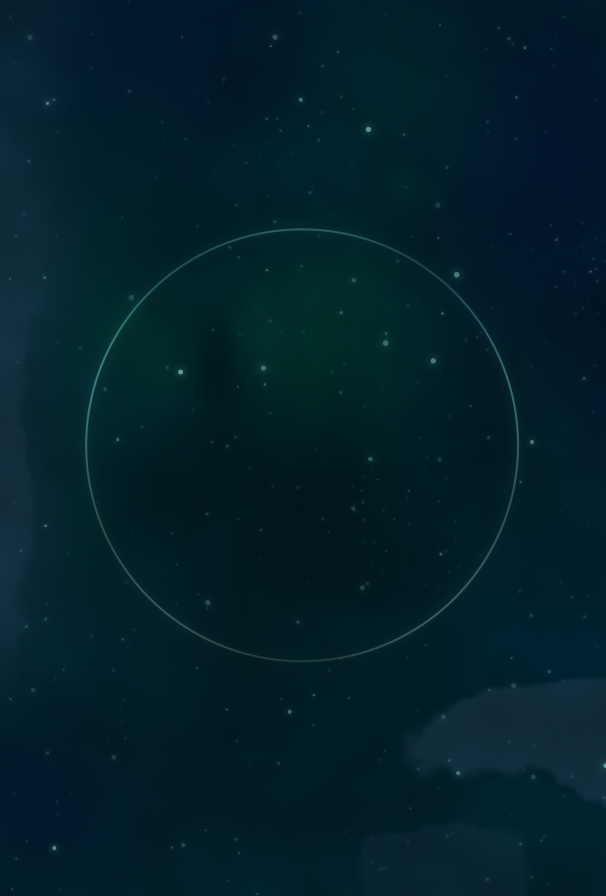
Give the GLSL for this background, as a Shadertoy shader.

```glsl
// Deep teal night sky with misty clouds, scattered stars and a thin pale ring.
#define RING_CENTER vec2(0.337, 0.503)
#define RING_RADIUS 0.241
#define RING_WIDTH 0.0011
#define CANVAS_MIDDLE 0.338
#define WARP_AMOUNT 0.09
#define STAR_GAIN 0.55
#define TEAL vec3(0.003, 0.125, 0.170)
#define NAVY vec3(0.005, 0.075, 0.160)
#define GREEN vec3(0.005, 0.195, 0.172)
#define ABYSS vec3(0.000, 0.095, 0.110)
#define MIST vec3(0.075, 0.182, 0.245)

float hash(vec2 p) {
    vec3 q = fract(p.xyx * vec3(0.1031, 0.1030, 0.0973));
    q += dot(q, q.yzx + 33.33);
    return fract((q.x + q.y) * q.z);
}

float noise(vec2 p) {
    vec2 cell = floor(p), f = fract(p);
    f = f * f * (3.0 - 2.0 * f);
    float low = mix(hash(cell), hash(cell + vec2(1, 0)), f.x);
    float high = mix(hash(cell + vec2(0, 1)), hash(cell + vec2(1, 1)), f.x);
    return mix(low, high, f.y);
}

float fbm(vec2 p) {
    float sum = 0.0, gain = 0.5;
    for (int i = 0; i < 5; i++) {
        sum += gain * noise(p);
        p = mat2(1.6, 1.2, -1.2, 1.6) * p + 7.3;
        gain *= 0.5;
    }
    return sum;
}

// Soft elliptical spot
float spot(vec2 p, vec2 center, vec2 size) {
    vec2 d = (p - center) / size;
    return exp(-dot(d, d));
}

// One jittered star per grid cell; density is the chance that it exists
float stars(vec2 p, float cells, float radius, float density, float seed) {
    vec2 cell = floor(p * cells), key = cell + seed;
    vec2 jitter = 0.2 + 0.6 * vec2(hash(key + 11.0), hash(key + 29.0));
    float dist = length(p - (cell + jitter) / cells);
    float size = radius * mix(0.5, 1.2, hash(key + 47.0));
    float pixel = 0.5 / iResolution.y;
    float core = 1.0 - smoothstep(size - pixel, size + pixel, dist);
    float halo = 0.22 * exp(-dist * dist / (size * size * 6.0));
    float power = mix(0.25, 1.0, pow(hash(key + 71.0), 2.0));
    return step(hash(key), density) * power * (core + halo);
}

vec3 nebula(vec2 p) {
    vec2 warp = vec2(fbm(p * 7.0), fbm(p * 7.0 + 31.0)) - 0.48;
    vec2 q = p + WARP_AMOUNT * warp;

    // Navy regions over the teal base
    float navy = spot(q, vec2(0.62, 0.83), vec2(0.16, 0.22))
               + 0.75 * spot(q, vec2(0.20, 0.97), vec2(0.24, 0.15))
               + 0.70 * spot(q, vec2(0.03, 0.11), vec2(0.11, 0.10))
               + 0.45 * spot(q, vec2(0.66, 0.58), vec2(0.08, 0.12));
    vec3 color = mix(TEAL, NAVY, min(navy, 1.0));

    // Dark heart, green glows and the shadow between them
    color = mix(color, ABYSS, 0.85 * spot(q, vec2(0.36, 0.46), vec2(0.25, 0.25)));
    color = mix(color, ABYSS, 0.35 * spot(q, vec2(0.34, 0.20), vec2(0.20, 0.13)));
    float green = 0.85 * spot(q, vec2(0.352, 0.625), vec2(0.10, 0.095))
                + 0.65 * spot(q, vec2(0.160, 0.595), vec2(0.075, 0.07))
                + 0.40 * spot(q, vec2(0.450, 0.780), vec2(0.035, 0.035))
                + 0.35 * spot(q, vec2(0.440, 0.910), vec2(0.12, 0.10))
                + 0.30 * spot(q, vec2(0.120, 0.700), vec2(0.13, 0.08))
                + 0.25 * spot(q, vec2(0.100, 0.430), vec2(0.05, 0.09));
    color = mix(color, GREEN, min(green, 1.0));
    color = mix(color, vec3(0.0, 0.075, 0.10), 0.65 * spot(q, vec2(0.255, 0.58), vec2(0.035, 0.085)));
    color = mix(color, vec3(0.0, 0.13, 0.20), 0.5 * spot(q, vec2(0.62, 0.30), vec2(0.16, 0.10)));

    // Mist bank along the left side, a soft veil with a crisper rim
    float span = smoothstep(0.16, 0.36, p.y) * mix(1.0, 0.6, smoothstep(0.75, 1.0, p.y));
    float veil = 1.0 - smoothstep(-0.01, 0.13, q.x);
    float rim = 1.0 - smoothstep(0.035, 0.048, q.x + 0.06 * warp.y);
    rim *= 1.0 - smoothstep(0.62, 0.75, p.y);
    color = mix(color, MIST, span * (0.65 * veil + 0.35 * rim));

    // Cloud in the lower right corner and its small lower shelf
    vec2 c = p + 0.13 * warp;
    float cloud = length(max(vec2(0.545, 0.17) - c, c - vec2(0.80, 0.17)) * vec2(1, 1)
                * step(vec2(0.0), max(vec2(0.545, 0.17) - c, c - vec2(0.80, 0.17))));
    float shelf = length((c - vec2(0.47, 0.0)) / vec2(1.0, 0.8));
    float body = 1.0 - smoothstep(0.058, 0.070, cloud);
    body *= 0.85 - 0.25 * smoothstep(0.15, 0.02, p.y);
    color = mix(color, MIST, 0.45 * (1.0 - smoothstep(0.085, 0.10, shelf)));
    color = mix(color, MIST, body);
    return color * (0.82 + 0.38 * fbm(p * 11.0 + 4.0));
}

void mainImage(out vec4 fragColor, in vec2 fragCoord) {
    vec2 p = (fragCoord - vec2(0.5 * iResolution.x, 0.0)) / iResolution.y;
    p.x += CANVAS_MIDDLE;
    vec3 color = nebula(p);

    // Sparse bright stars, fine stars and clustered dust
    float dust = 0.03 + 0.35 * spot(p, vec2(0.645, 0.70), vec2(0.035, 0.04))
               + 0.25 * spot(p, vec2(0.46, 0.42), vec2(0.06, 0.10))
               + 0.15 * spot(p, vec2(0.32, 0.85), vec2(0.07, 0.05));
    float light = stars(p, 11.0, 0.0026, 0.38, 3.0)
                + 0.6 * stars(p, 25.0, 0.0015, 0.22, 57.0)
                + 0.3 * stars(p, 85.0, 0.0015, dust, 91.0);
    color += STAR_GAIN * light * vec3(0.55, 0.72, 0.62);

    // Ring, brighter at the top and right, warmer toward the bottom
    vec2 d = p - RING_CENTER;
    float offset = abs(length(d) - RING_RADIUS), angle = atan(d.y, d.x);
    float pixel = 0.7 / iResolution.y;
    float line = 1.0 - smoothstep(RING_WIDTH - pixel, RING_WIDTH + pixel, offset);
    float shine = 0.75 + 0.15 * cos(2.0 * angle + 0.4) + 0.15 * sin(5.0 * angle);
    vec3 tint = mix(vec3(0.30, 0.31, 0.26), vec3(0.24, 0.37, 0.35), smoothstep(-0.2, 0.1, d.y));
    color += tint * shine * (0.75 * line + 0.12 * exp(-offset / 0.006));
    fragColor = vec4(color, 1.0);
}
```
